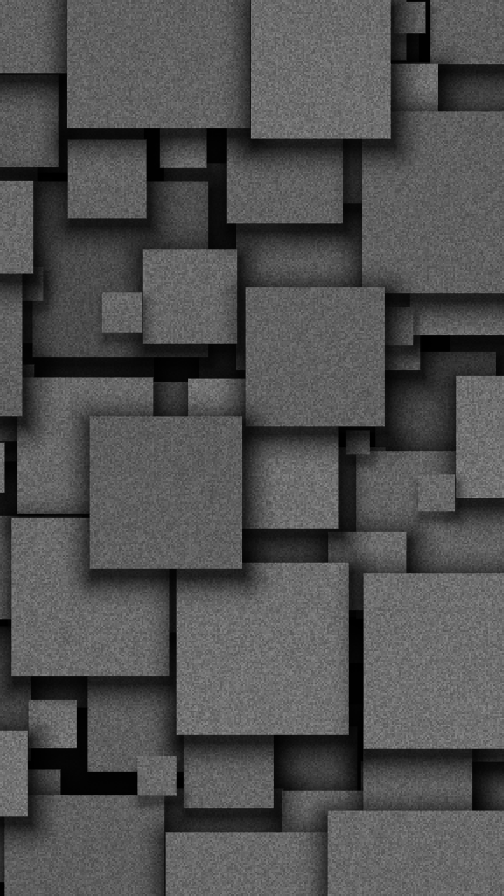
Write a Shadertoy shader that draws this background.

```glsl
// Stacked dark grey squares with soft shadows and fine film grain.
#define SQUARES 100
#define SIZE_RANGE vec2(0.15, 0.39)
#define SMALL_RANGE vec2(0.035, 0.10)
#define SMALL_SHARE 0.24
#define BACK_TONE 0.13
#define FRONT_TONE 0.44
#define GAP_TONE 0.035
#define SHADOW_REACH 0.075
#define SHADOW_STRENGTH 0.72
#define SHADOW_SHIFT vec2(0.006, -0.016)
#define GRAIN_CELLS 288.0
#define GRAIN_AMOUNT 0.22

float hash(vec2 p) {
    vec3 q = fract(vec3(p.xyx) * 0.1031);
    q += dot(q, q.yzx + 33.33);
    return fract((q.x + q.y) * q.z);
}

// Signed distance to a square; euclidean outside its corners.
float squareDistance(vec2 p, float halfSide) {
    vec2 d = abs(p) - halfSide;
    return length(max(d, 0.0)) + min(max(d.x, d.y), 0.0);
}

void mainImage(out vec4 fragColor, in vec2 fragCoord) {
    vec2 p = fragCoord / iResolution.x;
    float pixel = 1.0 / iResolution.x;
    vec2 canvas = vec2(1.0, iResolution.y / iResolution.x);
    float tone = GAP_TONE;

    // Paint from the deepest square to the nearest one.
    for (int i = 0; i < SQUARES; i++) {
        float id = float(i);
        float depth = id / float(SQUARES - 1);

        // Evenly scattered centres, reaching past the canvas borders.
        vec2 scatter = fract(vec2(0.37, 0.61) + id * vec2(0.7549, 0.5698));
        vec2 jitter = vec2(hash(vec2(id, 3.0)), hash(vec2(id, 8.0))) - 0.5;
        vec2 centre = scatter * (canvas + 0.2) - 0.1 + jitter * 0.10;

        float pick = hash(vec2(id, 17.0));
        bool isSmall = hash(vec2(id, 29.0)) < SMALL_SHARE;
        vec2 range = isSmall ? SMALL_RANGE : SIZE_RANGE;
        float halfSide = 0.5 * mix(range.x, range.y, pick);
        vec2 local = p - centre;

        // Soft shadow on everything below.
        float reach = SHADOW_REACH * (isSmall ? 0.35 : 1.0);
        float away = max(squareDistance(local - SHADOW_SHIFT, halfSide), 0.0);
        float fade = clamp(1.0 - away / reach, 0.0, 1.0);
        tone *= 1.0 - SHADOW_STRENGTH * (isSmall ? 0.5 : 1.0) * fade * fade;

        // Crisp face, brighter towards the front, with a faint slope.
        float face = mix(BACK_TONE, FRONT_TONE, smoothstep(0.0, 0.65, depth));
        face *= mix(0.82, 1.0, hash(vec2(id, 41.0)));
        face *= 1.0 + 0.06 * local.y / halfSide * (hash(vec2(id, 53.0)) - 0.5);
        float edge = squareDistance(local, halfSide);
        tone = mix(tone, face, clamp(0.5 - edge / pixel, 0.0, 1.0));
    }

    // Grain scales with the light it sits on.
    vec2 cell = floor(p * GRAIN_CELLS);
    float grain = hash(cell + 7.0) + hash(cell + 91.0) - 1.0;
    tone *= 1.0 + GRAIN_AMOUNT * grain;
    fragColor = vec4(vec3(clamp(tone, 0.0, 1.0)), 1.0);
}
```
